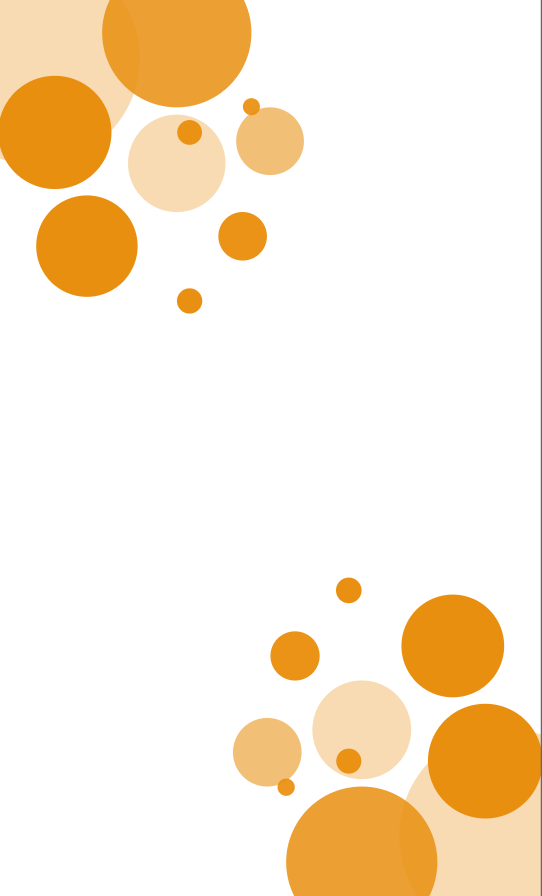
A Shadertoy shader for this background:

```glsl
// Two corner clusters of translucent orange discs on white, with a thin line on the right edge.

const vec3 PAPER = vec3(1.0);
const vec3 ORANGE = vec3(0.914, 0.562, 0.06);
const vec3 EDGE_COLOR = vec3(0.4);
const float EDGE_WIDTH = 0.0014;

// The lower cluster is the upper one turned half round and slightly enlarged.
const float LOWER_SCALE = 1.013;
const vec2 LOWER_INSET = vec2(0.0013, 0.0008);

// Discs: centre from the top left corner, radius (canvas heights), opacity.
const int DISC_COUNT = 10;
const vec4 DISCS[DISC_COUNT] = vec4[DISC_COUNT](
    vec4(0.0378, 0.0651, 0.1182, 0.32),
    vec4(0.1973, 0.0365, 0.0833, 0.85),
    vec4(0.0612, 0.1478, 0.0632, 1.0),
    vec4(0.0970, 0.2747, 0.0566, 1.0),
    vec4(0.1973, 0.1823, 0.0544, 0.32),
    vec4(0.2116, 0.1478, 0.0138, 0.97),
    vec4(0.3014, 0.1576, 0.0378, 0.57),
    vec4(0.2806, 0.1191, 0.0095, 0.93),
    vec4(0.2708, 0.2637, 0.0271, 0.97),
    vec4(0.2116, 0.3359, 0.0141, 0.99));

// Antialiased coverage of a signed distance.
float coverage(float dist, float pixel) {
    return clamp(0.5 - dist / pixel, 0.0, 1.0);
}

// Lays the discs over a colour, one after another.
vec3 paintCluster(vec3 color, vec2 p, float pixel) {
    for (int i = 0; i < DISC_COUNT; i++) {
        vec4 disc = DISCS[i];
        float dist = length(p - disc.xy) - disc.z;
        color = mix(color, ORANGE, disc.w * coverage(dist, pixel));
    }
    return color;
}

void mainImage(out vec4 fragColor, in vec2 fragCoord) {
    float pixel = 1.0 / iResolution.y;
    vec2 canvas = iResolution.xy * pixel;

    // Position measured downward from the top left corner.
    vec2 p = fragCoord * pixel;
    p.y = 1.0 - p.y;

    // Upper and lower clusters.
    vec2 turned = (canvas - LOWER_INSET - p) / LOWER_SCALE;
    vec3 color = paintCluster(PAPER, p, pixel);
    color = paintCluster(color, turned, pixel / LOWER_SCALE);

    // Thin line along the right edge.
    float edge = coverage(canvas.x - EDGE_WIDTH - p.x, pixel);
    color = mix(color, EDGE_COLOR, edge);

    fragColor = vec4(color, 1.0);
}
```
